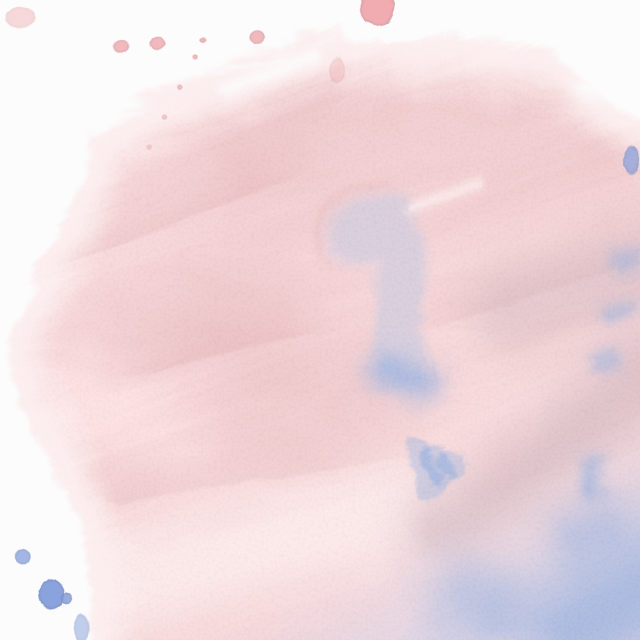
Give the GLSL for this background, as a Shadertoy shader.

```glsl
// Watercolour wash: a pink brushed field bleeding into blue, with ink drops on white paper.

const vec3 PAPER = vec3(.988);
const vec3 VEIL = vec3(.988, .935, .937);
const vec3 ROSE = vec3(.985, .88, .888);
const vec3 DEEP = vec3(.915, .755, .765);
const vec3 MAUVE = vec3(.78, .69, .725);
const vec3 LAVENDER = vec3(.835, .825, .9);
const vec3 BLUE = vec3(.64, .715, .87);
const vec3 PINK_INK = vec3(.935, .64, .66);
const vec3 BLUE_INK = vec3(.52, .62, .86);

vec2 hash2(vec2 p) {
    return fract(sin(vec2(dot(p, vec2(127.1, 311.7)), dot(p, vec2(269.5, 183.3)))) * 43758.5);
}

// Distance to the nearest scattered cell centre
float cellular(vec2 p) {
    vec2 cell = floor(p), f = fract(p);
    float nearest = 2.;
    for (int i = 0; i < 9; i++) {
        vec2 o = vec2(i % 3 - 1, i / 3 - 1);
        nearest = min(nearest, length(o + hash2(cell + o) - f));
    }
    return nearest;
}

// Layered, folded sines, roughly -1 to 1
float sines(vec2 p) {
    float sum = 0., amp = .5;
    for (int i = 0; i < 6; i++) {
        p = mat2(.8, .6, -.6, .8) * p;
        p += .7 * sin(p.yx * 1.3 + float(i) * 1.7);
        sum += amp * sin(p.x) * cos(p.y * .7);
        p *= 1.85;
        amp *= .6;
    }
    return sum;
}

// Soft stroke; the segment runs from s.xy to s.zw
float streak(vec2 p, vec4 s, float width) {
    vec2 d = s.zw - s.xy, q = p - s.xy;
    float r = length(q - d * clamp(dot(q, d) / dot(d, d), 0., 1.)) / width;
    return exp(-r * r);
}

// Dried edge: crisp below the segment, fading above it
float tide(vec2 p, vec4 s) {
    vec2 d = s.zw - s.xy, q = p - s.xy;
    float t = dot(q, d) / dot(d, d);
    float h = (d.x * q.y - d.y * q.x) / length(d);
    float ends = smoothstep(0., .25, t) * (1. - smoothstep(.7, 1., t));
    return smoothstep(-.007, .002, h) * exp(-max(h, 0.) / .05) * ends;
}

// Ink drop with a wobbly outline and darker rim; s holds centre and radii
vec3 drop(vec3 col, vec3 ink, vec2 p, vec4 s, float strength) {
    vec2 e = (p - s.xy) / s.zw;
    float d = (length(e) - 1. + .15 * sines(e * 2. + s.xy * 40.)) * min(s.z, s.w);
    float rim = exp(-d * d / 6e-6);
    return mix(col, ink * (1. - .1 * rim), strength * (1. - smoothstep(-.0015, .0015, d)));
}

// Signed depth inside the painted area
float washDepth(vec2 p) {
    float left = .14 - .13 * exp(-pow((p.y - .45) / .2, 2.));
    float top = .95 - .6 * pow(p.x - .65, 2.) - .06 * smoothstep(.85, 1., p.x);
    return min(p.x - left, (top - p.y) * .85);
}

void mainImage(out vec4 fragColor, in vec2 fragCoord) {
    vec2 uv = fragCoord / iResolution.xy;
    float bristle = sines(mat2(.95, -.31, .31, .95) * uv * vec2(5, 26));
    float cloud = sines(uv * 9. + 3.), fray = sines(uv * 34.);
    vec2 p = uv + .012 * vec2(cloud + fray, bristle + .5 * fray);

    // Pink pigment in brushed bands
    float depth = washDepth(uv) + .02 * bristle + .018 * cloud + .006 * fray;
    float density = .3 + .2 * bristle + .1 * cloud
        + .38 * streak(p, vec4(.48, .78, .88, .8), .17)
        + .3 * streak(p, vec4(.32, .48, .52, .4), .13)
        + .35 * tide(p, vec4(.04, .57, .52, .75))
        + .3 * tide(p, vec4(.14, .41, .56, .49))
        + .35 * tide(p, vec4(.05, .2, .72, .3))
        + .35 * tide(p, vec4(.62, .47, 1.1, .62))
        - .35 * streak(p, vec4(.12, .37, .28, .32), .07);
    vec3 wash = mix(ROSE, DEEP, clamp(density, 0., 1.));
    wash = mix(wash, VEIL, .75 * streak(p, vec4(.15, .08, .62, .2), .09));

    // Grey bands and the cool lower right corner
    wash = mix(wash, MAUVE, .5 * streak(p, vec4(.7, .17, 1.05, .44), .07));
    wash = mix(wash, MAUVE, .38 * streak(p, vec4(.8, .52, 1.05, .6), .07));
    float cool = smoothstep(-.06, .22, .55 * p.x - .22 - p.y + .03 * bristle);
    wash = mix(wash, LAVENDER, .85 * cool);

    // Lavender plume with a dried rim, then blue bleeds
    float plume = max(streak(p, vec4(.565, .635, .6, .64), .06), streak(p, vec4(.62, .62, .625, .43), .045));
    float rim = exp(-pow((plume - .28) / .09, 2.)) * smoothstep(.55, .62, p.y) * (1. - smoothstep(.57, .64, p.x));
    wash = mix(wash, DEEP, .5 * rim);
    wash = mix(wash, LAVENDER * .97, .75 * smoothstep(.2, .75, plume));
    float bleed = .55 * streak(p, vec4(.72, .06, .76, .05), .06)
        + .85 * streak(p, vec4(.9, .01, 1.05, .1), .09)
        + .45 * streak(p, vec4(.9, .16, .94, .18), .05)
        + .6 * streak(p, vec4(.925, .24, .93, .27), .022)
        + .75 * streak(p, vec4(.6, .42, .655, .4), .032);
    for (float k = 0.; k < 3.; k++) {
        bleed += .55 * streak(p, vec4(.975, .59, .99, .595) - k * vec4(.013, .078, .013, .078), .02);
        float petal = streak(p, vec4(.65, .305, .672, .235) + k * vec4(.025, -.02, .012, .02), .019);
        bleed += .45 * smoothstep(.25, .7, petal);
    }
    wash = mix(wash, BLUE, clamp(bleed, 0., .9));

    // Pale border and dry brush gaps
    wash = mix(VEIL, wash, smoothstep(.015, .1, depth));
    wash = mix(wash, PAPER, .75 * streak(p, vec4(.36, .858, .5, .905), .014));
    wash = mix(wash, VEIL, .7 * streak(p, vec4(.64, .675, .745, .712), .01));
    wash = mix(wash, PAPER, .8 * streak(p, vec4(.92, .86, 1.05, .89), .025));
    vec3 col = mix(PAPER, wash, smoothstep(-.004, .012, depth));

    // Splashed ink: a trail and flecks, then larger drops
    for (float k = 0.; k < 4.; k++) {
        float r = k == 2. ? .005 : .012;
        col = drop(col, PINK_INK, uv, vec4(.189 + .05 * k + .007 * k * k, .928 + .0045 * k, r, r * .85), .75);
        col = drop(col, PINK_INK, uv, vec4(.305 - .024 * k, .911 - .047 * k, .004, .004), .7 - .1 * k);
    }
    col = drop(col, PINK_INK, uv, vec4(.589, .987, .027, .027), .9);
    col = drop(col, PINK_INK, uv, vec4(.033, .972, .023, .017), .4);
    col = drop(col, PINK_INK, uv, vec4(.527, .89, .012, .02), .3);
    col = drop(col, BLUE_INK, uv, vec4(.036, .13, .012, .012), .75);
    col = drop(col, BLUE_INK, uv, vec4(.08, .072, .02, .023), .95);
    col = drop(col, BLUE_INK, uv, vec4(.104, .065, .009, .009), .85);
    col = drop(col, BLUE_INK, uv, vec4(.128, .018, .012, .022), .5);
    col = drop(col, BLUE_INK, uv, vec4(.986, .749, .012, .022), .7);

    // Paper tooth, stronger under pigment
    col -= (cellular(uv * 190.) - .45) * mix(.004, .028, smoothstep(0., .08, depth));
    fragColor = vec4(clamp(col, 0., 1.), 1);
}
```
